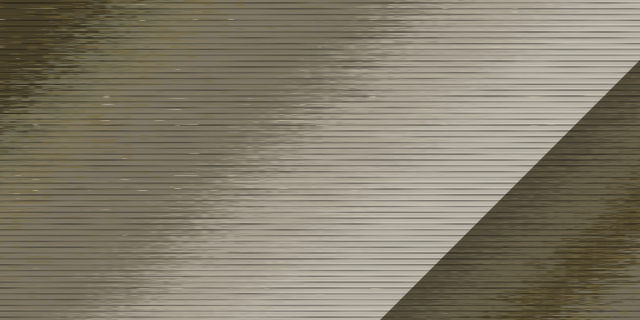
Write a WebGL 2 fragment shader that draws this texture.

```glsl
#version 300 es
precision highp float;
// Brushed metal: a diagonal ramp of dark bronze, olive, taupe and pale silver,
// cut by one sharp diagonal edge. Rows of stretched value noise fray the ramp,
// and coarse and fine horizontal grooves and thin glints lie on top.
uniform vec2 u_resolution;
out vec4 fragColor;

float hash(vec2 p) {
    vec3 q = fract(vec3(p.xyx) * 0.1031);
    q += dot(q, q.yzx + 33.33);
    return fract((q.x + q.y) * q.z);
}

// Noise that is smooth along x and independent in each row
float streak(float x, float row) {
    float cell = floor(x);
    float f = fract(x);
    f = f * f * (3.0 - 2.0 * f);
    return mix(hash(vec2(cell, row)), hash(vec2(cell + 1.0, row)), f);
}

// Colour along the diagonal, left of the edge
vec3 sheen(float s) {
    vec3 c = mix(vec3(0.28, 0.245, 0.16), vec3(0.44, 0.425, 0.33), smoothstep(0.26, 0.48, s));
    c = mix(c, vec3(0.49, 0.455, 0.355), smoothstep(0.48, 0.64, s));
    c = mix(c, vec3(0.485, 0.455, 0.385), smoothstep(0.64, 0.82, s));
    c = mix(c, vec3(0.655, 0.625, 0.565), smoothstep(1.12, 1.52, s));
    return mix(c, vec3(0.71, 0.69, 0.64), smoothstep(1.5, 1.95, s));
}

// Colour along the diagonal, right of the edge
vec3 shade(float s) {
    vec3 c = mix(vec3(0.32, 0.295, 0.225), vec3(0.4, 0.37, 0.28), smoothstep(2.2, 2.45, s));
    c = mix(c, vec3(0.32, 0.28, 0.175), smoothstep(2.48, 2.64, s));
    return mix(c, vec3(0.45, 0.425, 0.35), smoothstep(2.66, 2.86, s));
}

// Coverage of a thin line centred in each repeat of y
float grooveLine(float y, float halfWidth, float blur) {
    float fromCentre = abs(fract(y) - 0.5);
    return 1.0 - smoothstep(halfWidth - 0.5 * blur, halfWidth + 0.5 * blur, fromCentre);
}

void main() {
    vec2 p = gl_FragCoord.xy / u_resolution.y;
    float pixel = 1.0 / u_resolution.y;
    float s = p.x - p.y + 1.0;
    float row = floor(p.y * 256.0);

    // Long and short streaks fray the soft bands
    float longStreak = streak(p.x * 5.0 + 9.0 * hash(vec2(row, 3.0)), row);
    float shortStreak = streak(p.x * 50.0, row + 311.0);
    float frayed = s + 0.13 * (longStreak - 0.5) + 0.17 * (shortStreak - 0.5);

    // The diagonal edge itself stays straight
    float beyond = smoothstep(-pixel, pixel, s - 2.1875);
    vec3 color = mix(sheen(frayed), shade(frayed), beyond);

    // Brushing: each row has its own brightness
    color *= 0.965 + 0.04 * hash(vec2(row, 17.0)) + 0.04 * longStreak;

    // Dark coarse grooves, broken along their length
    float groove = p.y * 55.0;
    float depth = 0.12 + 0.24 * streak(p.x * 9.0, floor(groove) + 600.0);
    color *= 1.0 - depth * grooveLine(groove, 0.13, 55.0 * pixel);

    // Fine grooves, faded out where pixels cannot resolve them
    float resolved = smoothstep(2.4, 4.2, u_resolution.y / 134.0);
    float fine = grooveLine(p.y * 134.0, 0.2, 134.0 * pixel);
    color *= 1.0 + resolved * (0.2 - 0.55 * fine);

    // Lit lip above each coarse groove, strongest near the edge
    float lip = grooveLine(groove - 0.28, 0.08, 55.0 * pixel);
    color += lip * 0.045 * (0.4 + smoothstep(1.2, 2.15, s) * (1.0 - beyond));

    // Ochre flecks in the bronze and olive bands
    float ochreBand = 1.0 - smoothstep(0.65, 1.5, s) + smoothstep(2.5, 2.62, s);
    float fleck = smoothstep(0.7, 0.9, streak(p.x * 20.0, row + 900.0));
    color = mix(color, vec3(0.46, 0.39, 0.2), 0.36 * fleck * ochreBand);

    // Sparse pale glints
    float glint = smoothstep(0.86, 1.0, streak(p.x * 18.0, row + 1300.0));
    glint *= step(0.84, hash(vec2(row, 51.0)));
    color = mix(color, vec3(0.8, 0.77, 0.66), 0.5 * glint * (1.0 - 0.7 * beyond));

    fragColor = vec4(clamp(color, 0.0, 1.0), 1.0);
}
```
